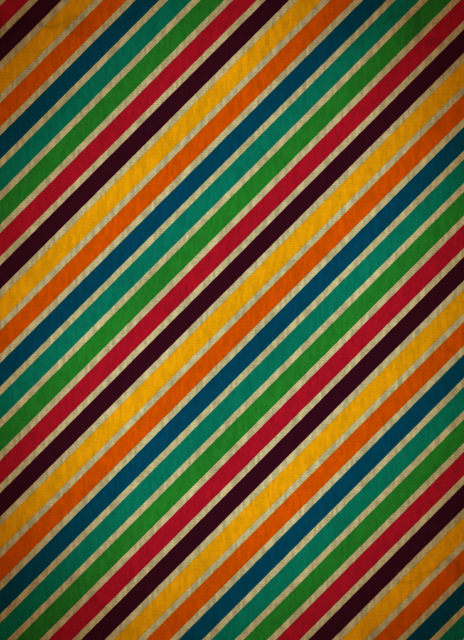
Give the GLSL for this pattern, as a Shadertoy shader.

```glsl
// Diagonal retro stripes: seven colours in turn, parted by cream gaps, on worn paper.
// A 45 degree coordinate is folded with mod into stripes; layered value noise adds
// fibres and stains, and a warm vignette darkens the corners.

#define PERIOD 0.3555        // seven stripes, measured along an edge of the canvas
#define FIRST_CENTRE 0.0273  // centre of the first red stripe from the top left
#define STRIPE_FILL 0.71     // coloured share of each pitch
#define EDGE_WOBBLE 0.0007
#define FIBRE_SCALE vec2(260.0, 75.0)
#define FIBRE_DEPTH 0.12
#define STAIN_DEPTH 0.12
#define VIGNETTE 0.47
#define CREAM vec3(0.735, 0.690, 0.500)

const int COLOUR_COUNT = 7;
const vec3 STRIPE_COLOURS[COLOUR_COUNT] = vec3[COLOUR_COUNT](
    vec3(0.64, 0.07, 0.13),   // red
    vec3(0.19, 0.04, 0.09),   // plum
    vec3(0.88, 0.61, 0.03),   // yellow
    vec3(0.80, 0.31, 0.01),   // orange
    vec3(0.01, 0.25, 0.34),   // navy
    vec3(0.03, 0.44, 0.34),   // teal
    vec3(0.13, 0.47, 0.14));  // green

float hash(vec2 p) {
    return fract(sin(dot(p, vec2(127.1, 311.7))) * 43758.5453);
}

float valueNoise(vec2 p) {
    vec2 cell = floor(p), f = fract(p);
    f = f * f * (3.0 - 2.0 * f);
    return mix(mix(hash(cell), hash(cell + vec2(1, 0)), f.x),
               mix(hash(cell + vec2(0, 1)), hash(cell + vec2(1, 1)), f.x), f.y);
}

float fbm(vec2 p) {
    float sum = 0.0, gain = 0.5;
    for (int i = 0; i < 4; i++) {
        sum += gain * valueNoise(p);
        p = p * 2.03 + 17.3;
        gain *= 0.5;
    }
    return sum;
}

void mainImage(out vec4 fragColor, in vec2 fragCoord) {
    vec2 p = fragCoord / iResolution.y;
    vec2 uv = fragCoord / iResolution.xy;

    // Fold the diagonal coordinate into stripes
    float pitch = PERIOD / float(COLOUR_COUNT);
    float diagonal = p.x + 1.0 - p.y - FIRST_CENTRE;
    diagonal += EDGE_WOBBLE * (valueNoise(p * 130.0) - 0.5);
    float index = floor(diagonal / pitch + 0.5);
    float edge = abs(diagonal - index * pitch) - 0.5 * STRIPE_FILL * pitch;
    float soft = 1.2 / iResolution.y;
    float ink = 1.0 - smoothstep(-soft, soft, edge);
    int slot = int(mod(index, float(COLOUR_COUNT)) + 0.5) % COLOUR_COUNT;
    vec3 colour = mix(CREAM, STRIPE_COLOURS[slot], ink);

    // Faint shade where ink meets paper
    colour *= 1.0 - 0.08 * exp(-abs(edge) / 0.0015);

    // Upright paper fibres, strongest on the bare cream
    float fibre = valueNoise(p * FIBRE_SCALE) + 0.5 * valueNoise(p * FIBRE_SCALE.yx * 2.0) - 0.75;
    colour *= 1.0 + FIBRE_DEPTH * mix(1.8, 1.0, ink) * fibre;

    // Broad stains, with thin creases near the borders
    vec2 fromCentre = uv - 0.5;
    float border = smoothstep(0.15, 0.5, dot(fromCentre, fromCentre));
    colour *= 1.0 + STAIN_DEPTH * (fbm(p * 9.0) - 0.47);
    float crease = 1.0 - smoothstep(0.0, 0.025, abs(fbm(p * 6.0 + 4.0) - 0.5));
    colour *= 1.0 - 0.14 * border * crease;

    // Warm vignette
    float falloff = smoothstep(0.02, 0.5, dot(fromCentre, fromCentre));
    colour *= 1.0 - VIGNETTE * falloff * vec3(0.72, 1.0, 1.25);
    fragColor = vec4(clamp(colour, 0.0, 1.0), 1.0);
}
```
